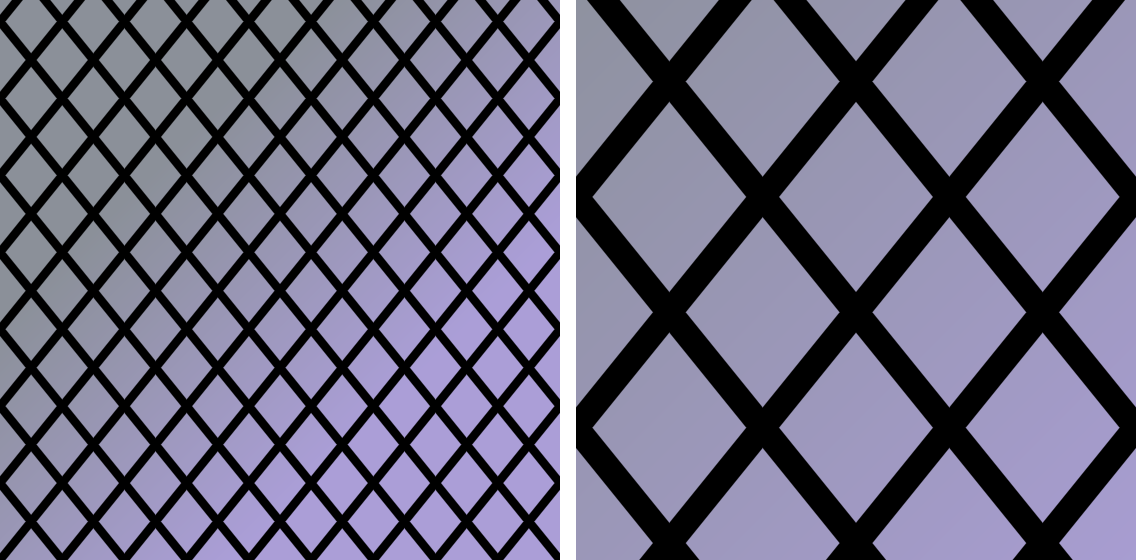
Left, the full canvas; right, a detail of the centre.
Give the GLSL for this pattern, as a Shadertoy shader.

```glsl
// A black diamond lattice over a diagonal gradient from grey to lavender.
// Two mirrored families of slanted lines are repeated with fract, and their
// true distance to the nearest line is used to draw evenly wide, smooth bars.

// Distance to the nearest line of a family with the given line frequency
float lineDistance(vec2 p, vec2 frequency) {
    float phase = dot(p, frequency);
    return abs(fract(phase + 0.5) - 0.5) / length(frequency);
}

void mainImage(out vec4 fragColor, in vec2 fragCoord) {
    vec2 uv = fragCoord / iResolution.xy;
    float pixel = 1.0 / min(iResolution.x, iResolution.y);

    // Gradient: flat grey at the top left, flat lavender at the bottom right
    float diagonal = 0.5 * (uv.x + 1.0 - uv.y);
    float blend = clamp((diagonal - 0.29) / 0.42, 0.0, 1.0);
    vec3 color = mix(vec3(0.545, 0.565, 0.6), vec3(0.67, 0.62, 0.845), blend);

    // Lattice: 9 diamonds across, 7.28 down, crossing at the lower left corner
    vec2 diamonds = vec2(9.0, 7.28);
    float rising = lineDistance(uv, diamonds * vec2(1.0, -1.0));
    float falling = lineDistance(uv, diamonds);
    float edge = min(rising, falling) - 0.0076;
    color *= smoothstep(-0.75 * pixel, 0.75 * pixel, edge);

    fragColor = vec4(color, 1.0);
}
```
